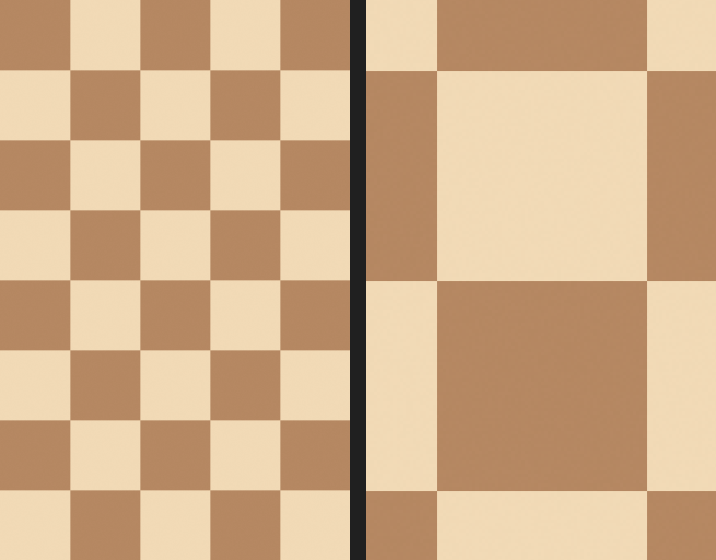
Left: the whole. Right: its middle third, enlarged.
Reproduce this pattern procedurally as a Shadertoy shader.

```glsl
// Two-tone checkerboard, five squares across and eight down, with a faint grain.
#define REPEATS vec2(5.0, 8.0)
#define LIGHT vec3(0.945, 0.853, 0.712)
#define DARK vec3(0.710, 0.531, 0.384)
#define EDGE_SHIFT vec2(0.005, -0.005)
#define GRAIN_CELLS 64.0
#define GRAIN_AMOUNT 0.006

float hash(vec2 p) {
    vec3 q = fract(vec3(p.xyx) * 0.1031);
    q += dot(q, q.yzx + 33.33);
    return fract((q.x + q.y) * q.z);
}

// Triangle wave whose slope is the alternating sign of the squares
vec2 triangleWave(vec2 p) {
    return abs(fract(p * 0.5) - 0.5);
}

// Box-filtered checker: 1 on even squares, 0 on odd ones
float checker(vec2 p, vec2 width) {
    vec2 halfWidth = 0.5 * width;
    vec2 wave = 2.0 * (triangleWave(p - halfWidth) - triangleWave(p + halfWidth)) / width;
    return 0.5 + 0.5 * wave.x * wave.y;
}

void mainImage(out vec4 fragColor, in vec2 fragCoord) {
    vec2 board = fragCoord / iResolution.xy * REPEATS;
    vec2 pixelSize = REPEATS / iResolution.xy;

    // Keep the outer squares whole at the canvas border
    vec2 p = clamp(board - EDGE_SHIFT, 0.5 * pixelSize, REPEATS - 0.5 * pixelSize);
    vec3 color = mix(DARK, LIGHT, checker(p, pixelSize));

    // Fine surface grain
    color += GRAIN_AMOUNT * (hash(floor(board * GRAIN_CELLS)) - 0.5);
    fragColor = vec4(color, 1.0);
}
```
